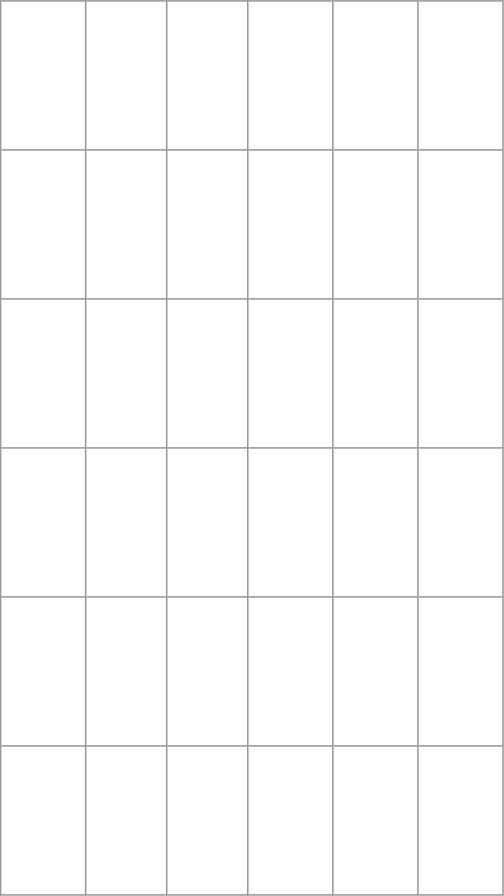
Give the GLSL for this pattern, as a WebGL 1 fragment shader.

```glsl
precision highp float;

uniform vec2 u_resolution;

#define CELLS 6
#define GRID_START vec2(0.0012, 0.0012)
#define CELL_SIZE vec2(0.1688, 0.1663)
#define NARROWING 0.008
#define LINE_WIDTH 0.00176
#define LINE_COLOR vec3(0.6)
#define PAPER_COLOR vec3(1.0)

// Exact share of a pixel covered by a line; both lengths are in pixels.
vec2 lineCoverage(vec2 offset, float halfWidth) {
  vec2 upper = min(offset + 0.5, vec2(halfWidth));
  vec2 lower = max(offset - 0.5, vec2(-halfWidth));
  return clamp(upper - lower, 0.0, 1.0);
}

// Position of a grid line; the second and third columns are narrower.
vec2 linePosition(float index) {
  float narrowColumns = clamp(index - 1.0, 0.0, 2.0);
  return GRID_START + index * CELL_SIZE - vec2(narrowColumns * NARROWING, 0.0);
}

void main() {
  vec2 uv = gl_FragCoord.xy / u_resolution;
  float halfWidth = 0.5 * LINE_WIDTH * u_resolution.y;

  // Vertical lines accumulate in x, horizontal lines in y.
  vec2 coverage = vec2(0.0);
  for (int i = 0; i <= CELLS; i++) {
    vec2 offset = (uv - linePosition(float(i))) * u_resolution;
    coverage = max(coverage, lineCoverage(offset, halfWidth));
  }

  // Crossings share the same flat ink.
  float ink = max(coverage.x, coverage.y);
  gl_FragColor = vec4(mix(PAPER_COLOR, LINE_COLOR, ink), 1.0);
}
```
